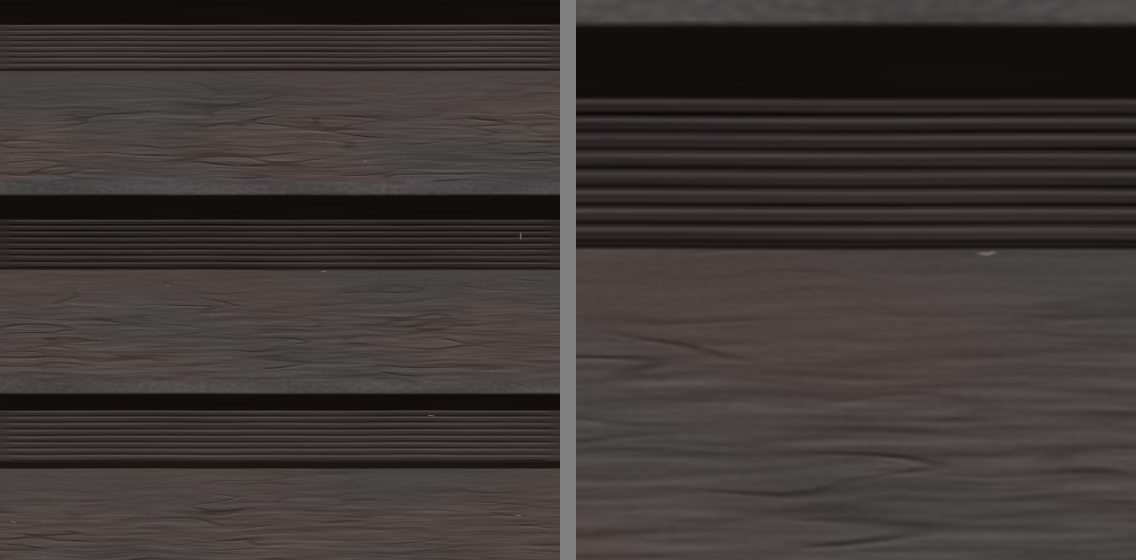
Left: the whole. Right: its middle third, enlarged.
A WebGL 1 fragment shader for this texture:

```glsl
precision highp float;

// Dark composite cladding: three stacked boards, each with a black shadow gap,
// a strip of fine horizontal grooves and a wide face of embossed wood grain.
// Bands come from the distance below each board's top; grain is stretched gradient noise.

uniform vec2 u_resolution;

vec2 hash2(vec2 p) {
    vec3 q = fract(p.xyx * vec3(0.1031, 0.1030, 0.0973));
    q += dot(q, q.yzx + 33.33);
    return fract((q.xx + q.yz) * q.zy);
}

float gradientDot(vec2 cell, vec2 corner, vec2 f) {
    return dot(hash2(cell + corner) * 2.0 - 1.0, f - corner);
}

float gradientNoise(vec2 p) {
    vec2 i = floor(p), f = fract(p);
    vec2 u = f * f * f * (f * (f * 6.0 - 15.0) + 10.0);
    float low = mix(gradientDot(i, vec2(0, 0), f), gradientDot(i, vec2(1, 0), f), u.x);
    float high = mix(gradientDot(i, vec2(0, 1), f), gradientDot(i, vec2(1, 1), f), u.x);
    return mix(low, high, u.y);
}

// Height of the brushed wood: long fibres with thin cracks between them
float grainHeight(vec2 p) {
    p.y += 0.006 * gradientNoise(p * vec2(9.0, 18.0));
    float fibres = gradientNoise(p * vec2(7.0, 120.0) + 40.0)
                 + 0.6 * gradientNoise(p * vec2(19.0, 230.0) + 90.0);
    float crack = 1.0 - smoothstep(0.0, 0.13, abs(gradientNoise(p * vec2(8.0, 58.0) + 70.0)));
    float patches = smoothstep(-0.1, 0.25, gradientNoise(p * vec2(6.0, 30.0) + 15.0));
    return fibres - 0.8 * crack * patches;
}

vec3 boardFace(vec2 p, float depth) {
    float tint = gradientNoise(p * vec2(2.5, 9.0) + 5.0);
    vec3 color = mix(vec3(0.302, 0.262, 0.254), vec3(0.272, 0.260, 0.250),
                     smoothstep(-0.25, 0.35, tint));

    // Smooth near the top of the face, rougher towards the bottom
    float rough = mix(0.3, 1.0, smoothstep(0.13, 0.23, depth));
    float height = grainHeight(p);
    float slope = height - grainHeight(p + vec2(0.0, 0.0022));
    color += rough * (0.05 * height + 0.05 * slope + 0.008);
    color += 0.03 * gradientNoise(p * vec2(3.0, 45.0) + 25.0);
    color += 0.018 * gradientNoise(p * vec2(160.0, 320.0));

    // Worn, paler grey lip along the lower edge
    float ragged = 0.012 * gradientNoise(p * vec2(28.0, 60.0));
    float lip = smoothstep(0.322, 0.335, depth + ragged);
    float wear = gradientNoise(vec2(p.x * 5.0, depth * 30.0));
    vec3 lipColor = vec3(0.305, 0.294, 0.298) + 0.07 * wear
                  + 0.06 * gradientNoise(p * vec2(90.0, 170.0));
    return mix(color, lipColor, lip * 0.85);
}

vec3 groovedStrip(vec2 p, float across, float row) {
    float wobble = 0.25 * gradientNoise(vec2(across * 2.3, row * 7.3 + 0.4));
    float phase = fract(across * 8.0 + wobble);
    float ridge = smoothstep(0.02, 0.16, phase) * (1.0 - smoothstep(0.2, 0.46, phase));
    float furrow = smoothstep(0.62, 0.82, phase) * (1.0 - smoothstep(0.88, 1.0, phase));
    float streak = gradientNoise(p * vec2(4.0, 260.0));
    float sides = smoothstep(0.0, 0.035, min(p.x, 1.0 - p.x));
    float tone = 0.168 + 0.022 * cos(3.14159 * row) + 0.025 * across;
    tone += mix(0.35, 1.0, sides) * (0.085 * ridge - 0.075 * furrow + 0.05 * streak);
    tone += 0.025 * gradientNoise(p * vec2(3.0, 12.0) + 60.0);
    return tone * vec3(1.08, 0.94, 0.93);
}

// Small pale nicks, mostly lying along the grain
float nicks(vec2 p) {
    float mask = 0.0;
    for (int i = 0; i < 7; i++) {
        float id = float(i);
        vec2 center = hash2(vec2(id * 7.0 + 3.0, 19.0));
        vec2 radius = vec2(0.002 + 0.007 * hash2(vec2(id, 51.0)).x, 0.0018);
        if (i == 2) radius = vec2(0.0025, 0.009);
        vec2 q = p - center;
        q.y += 0.003 * gradientNoise(p * 130.0);
        mask = max(mask, 1.0 - smoothstep(0.3, 1.0, length(q / radius)));
    }
    return mask;
}

void main() {
    vec2 p = gl_FragCoord.xy / u_resolution;
    float soft = max(0.0015, 1.0 / u_resolution.y);

    // Distance below the top of the current board
    float down = 1.0 - p.y + 0.0035;
    float row = floor(down / 0.355);
    float depth = down - row * 0.355 + 0.0008 * gradientNoise(vec2(p.x * 7.0, row * 5.0 + 0.3));

    // The shadow narrows from board to board; the last has a wider lower gap
    float shadowEnd = 0.047 - 0.0035 * row * (row + 1.0);
    float grooveEnd = 0.127 - 0.010 * step(1.5, row);
    float faceStart = 0.130;

    vec3 shadow = vec3(0.073, 0.054, 0.053) + 0.012 * gradientNoise(p * vec2(5.0, 70.0));
    float across = (depth - shadowEnd) / (grooveEnd - shadowEnd);
    vec3 color = mix(shadow, groovedStrip(p, across, row),
                     smoothstep(shadowEnd - soft, shadowEnd + soft, depth));
    color = mix(color, vec3(0.105, 0.082, 0.078),
                smoothstep(grooveEnd - soft, grooveEnd + soft, depth));

    float face = smoothstep(faceStart - soft, faceStart + soft, depth);
    color = mix(color, boardFace(p, depth), face);
    color = mix(color, vec3(0.48, 0.45, 0.44), 0.75 * nicks(p) * step(shadowEnd, depth));

    // Rounded lower edge falling into the next shadow
    color = mix(color, shadow, smoothstep(0.348, 0.3545, depth));
    gl_FragColor = vec4(color, 1.0);
}
```
